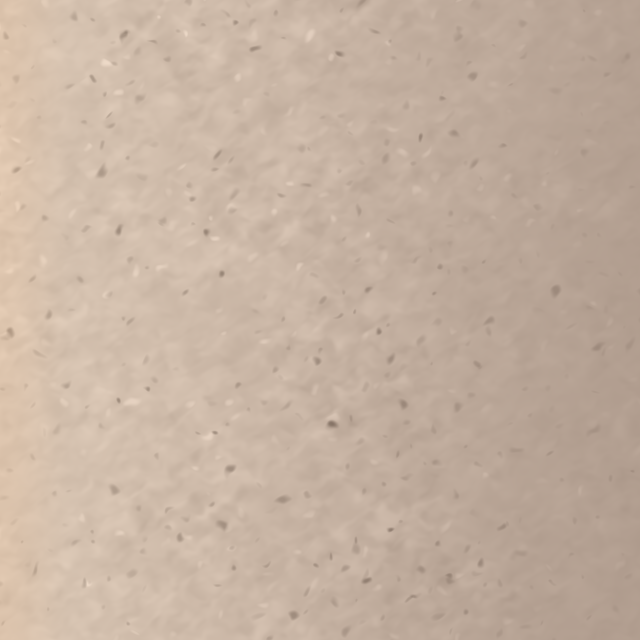
This texture is drawn by a three.js fragment shader. Its source:

```glsl
// Rough beige plaster wall with slanted grain and small pits, lit from the left.
#define LIT_COLOR vec3(0.850, 0.774, 0.700)
#define MID_COLOR vec3(0.785, 0.708, 0.645)
#define SHADE_COLOR vec3(0.695, 0.618, 0.562)
#define EDGE_GLOW vec3(0.020, 0.000, -0.018)
#define GRAIN_TILT 0.42
#define GRAIN_STRETCH 1.5
#define GRAIN_SCALE 54.0
#define GRAIN_CONTRAST 0.038
#define PIT_SCALE 17.0
#define PIT_SHARE 0.34
#define PIT_DEPTH 0.20
#define FLECK_LIGHT 0.075

varying vec2 vUv;

vec3 hash3(vec2 cell) {
  vec3 h = fract(cell.xyx * vec3(0.1031, 0.1030, 0.0973));
  h += dot(h, h.yxz + 33.33);
  return fract((h.xxy + h.yzz) * h.zyx);
}

vec2 rotate(vec2 p, float angle) {
  float c = cos(angle), s = sin(angle);
  return vec2(c * p.x + s * p.y, c * p.y - s * p.x);
}

// Cellular noise: one soft bump or dent of random strength per cell.
float bumps(vec2 p) {
  vec2 cell = floor(p);
  float sum = 0.0;
  for (int y = -1; y <= 1; y++) {
    for (int x = -1; x <= 1; x++) {
      vec2 id = cell + vec2(float(x), float(y));
      vec3 rnd = hash3(id + 200.0);
      vec2 d = p - id - rnd.xy;
      float fall = max(0.0, 1.0 - dot(d, d));
      sum += (rnd.z * 2.0 - 1.0) * fall * fall;
    }
  }
  return sum;
}

// Sparse soft ellipses with varied size, direction and strength.
float specks(vec2 p, float share, float radius) {
  vec2 id = floor(p);
  vec3 place = hash3(id + 371.0);
  vec3 shape = hash3(id + 519.0);
  vec2 d = fract(p) - mix(vec2(0.28), vec2(0.72), place.xy);
  d = rotate(d, (shape.x - 0.5) * 1.8);
  d.x /= mix(1.0, 1.9, shape.y);
  float size = radius * mix(0.65, 1.15, shape.z);
  float body = 1.0 - smoothstep(0.15, 1.0, length(d) / size);
  float strength = mix(0.3, 1.0, fract(place.z * 37.0));
  return body * strength * step(place.z, share);
}

void main() {
  // Layered sines bend the grain so that no cell looks regular.
  vec2 bent = vUv + 0.0035 * sin(vUv.yx * vec2(71.0, 83.0) + 2.0 * sin(vUv * 47.0))
                  + 0.0015 * sin(vUv.yx * vec2(190.0, 223.0) + 3.0 * sin(vUv * 97.0));
  vec2 slanted = rotate(bent, GRAIN_TILT);
  vec2 grainPos = slanted * vec2(1.0 / GRAIN_STRETCH, 1.0) * GRAIN_SCALE;

  // Broad light falling off to the right and towards the lower corner.
  float shade = vUv.x + 0.14 * (0.5 - vUv.y) * smoothstep(0.1, 0.9, vUv.x);
  vec3 color = mix(LIT_COLOR, MID_COLOR, smoothstep(-0.15, 0.62, shade));
  color = mix(color, SHADE_COLOR, smoothstep(0.35, 1.08, shade));
  color += EDGE_GLOW * (1.0 - smoothstep(0.0, 0.12, vUv.x));

  // Grain in three sizes, fading where the light is flat.
  float patches = bumps(slanted * 13.0 + 7.0);
  float grain = bumps(grainPos) * 0.60
              + bumps(grainPos * 1.9 + 31.0) * 0.48
              + patches * 0.20;
  float relief = mix(1.0, 0.42, smoothstep(0.5, 0.92, vUv.x));
  relief *= mix(0.65, 1.0, smoothstep(0.0, 0.22, vUv.x));
  relief *= 1.0 + 0.35 * patches;
  color += grain * relief * GRAIN_CONTRAST * vec3(1.0, 1.0, 0.98);

  // Dark pits and pale raised flecks.
  float pits = specks(slanted * PIT_SCALE + 5.0, PIT_SHARE, 0.135);
  pits += 0.5 * specks(slanted * PIT_SCALE * 1.6 + 63.0, PIT_SHARE, 0.16);
  float flecks = specks(slanted * PIT_SCALE * 1.3 + 91.0, PIT_SHARE, 0.17);
  color -= pits * relief * PIT_DEPTH * vec3(1.0, 0.98, 0.94);
  color += flecks * relief * FLECK_LIGHT;

  gl_FragColor = vec4(color, 1.0);
}
```
